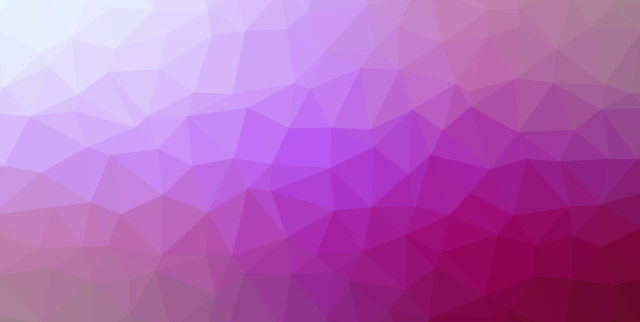
Write a WebGL 1 fragment shader that draws this background.

```glsl
precision highp float;
// Low-poly mesh of flat triangles shaded from pale ice through violet to dark crimson.

uniform vec2 u_resolution;

const float ROWS = 8.0;     // mesh cells over the canvas height
const float JITTER = 0.72;  // full range of vertex displacement, in cells

const vec3 ICE = vec3(0.92, 0.985, 0.995);
const vec3 LILAC = vec3(0.865, 0.785, 0.99);
const vec3 VIOLET = vec3(0.70, 0.29, 0.94);
const vec3 CRIMSON = vec3(0.60, 0.0, 0.37);
const vec3 MAROON = vec3(0.37, 0.045, 0.13);

// Sine-free hash giving two values in 0..1
vec2 hash2(vec2 p) {
  vec3 q = fract(vec3(p.xyx) * vec3(0.1031, 0.1030, 0.0973));
  q += dot(q, q.yzx + 33.33);
  return fract((q.xx + q.yz) * q.zy);
}

float cross2(vec2 a, vec2 b) {
  return a.x * b.y - a.y * b.x;
}

vec2 meshVertex(vec2 id) {
  return id + (hash2(id + 41.0) - 0.5) * JITTER;
}

// Five evenly spaced colour stops
vec3 palette(float t) {
  float s = clamp(t, 0.0, 1.0) * 4.0;
  vec3 c = mix(ICE, LILAC, clamp(s, 0.0, 1.0));
  c = mix(c, VIOLET, clamp(s - 1.0, 0.0, 1.0));
  c = mix(c, CRIMSON, clamp(s - 2.0, 0.0, 1.0));
  return mix(c, MAROON, clamp(s - 3.0, 0.0, 1.0));
}

// Horizontal and downward ramps share one palette and are averaged
vec3 gradientColor(vec2 uv) {
  return 0.5 * (palette(uv.x) + palette(1.0 - uv.y));
}

// Signed distance to the line a-b, positive on its left
float edgeDistance(vec2 p, vec2 a, vec2 b) {
  vec2 e = b - a;
  return cross2(e, p - a) / max(length(e), 0.0001);
}

// Colour of one counter-clockwise triangle, weighted by its pixel coverage
vec4 triangle(vec2 p, vec2 a, vec2 b, vec2 c, vec2 extent, float pixel) {
  float d = min(edgeDistance(p, a, b),
                min(edgeDistance(p, b, c), edgeDistance(p, c, a)));
  float coverage = clamp(d / pixel + 0.5, 0.0, 1.0);
  vec2 centroid = (a + b + c) / 3.0;
  float tint = (hash2(floor(centroid * 37.0)).x - 0.5) * 0.016;
  return vec4(gradientColor(centroid / extent) + tint, 1.0) * coverage;
}

// True when the diagonal a-c gives the better shaped pair of triangles
bool splitAlongAC(vec2 a, vec2 b, vec2 c, vec2 d) {
  vec2 ab = b - a;
  vec2 ad = d - a;
  vec2 cd = d - c;
  vec2 cb = b - c;
  return cross2(ab, ad) * dot(cd, cb) + dot(ab, ad) * cross2(cd, cb) < 0.0;
}

// Two triangles filling one mesh cell
vec4 meshCell(vec2 p, vec2 id, vec2 extent, float pixel) {
  vec2 a = meshVertex(id);
  vec2 b = meshVertex(id + vec2(1.0, 0.0));
  vec2 c = meshVertex(id + vec2(1.0, 1.0));
  vec2 d = meshVertex(id + vec2(0.0, 1.0));
  if (splitAlongAC(a, b, c, d)) {
    return triangle(p, a, b, c, extent, pixel) + triangle(p, a, c, d, extent, pixel);
  }
  return triangle(p, a, b, d, extent, pixel) + triangle(p, b, c, d, extent, pixel);
}

void main() {
  float pixel = ROWS / u_resolution.y;
  vec2 p = gl_FragCoord.xy * pixel;
  vec2 extent = u_resolution * pixel;

  // Displaced cells can reach into their neighbours
  vec4 sum = vec4(0.0);
  for (int j = -1; j <= 1; j++) {
    for (int i = -1; i <= 1; i++) {
      vec2 id = floor(p) + vec2(float(i), float(j));
      sum += meshCell(p, id, extent, pixel);
    }
  }

  vec3 color = sum.a > 0.01 ? sum.rgb / sum.a : gradientColor(p / extent);
  gl_FragColor = vec4(clamp(color, 0.0, 1.0), 1.0);
}
```
